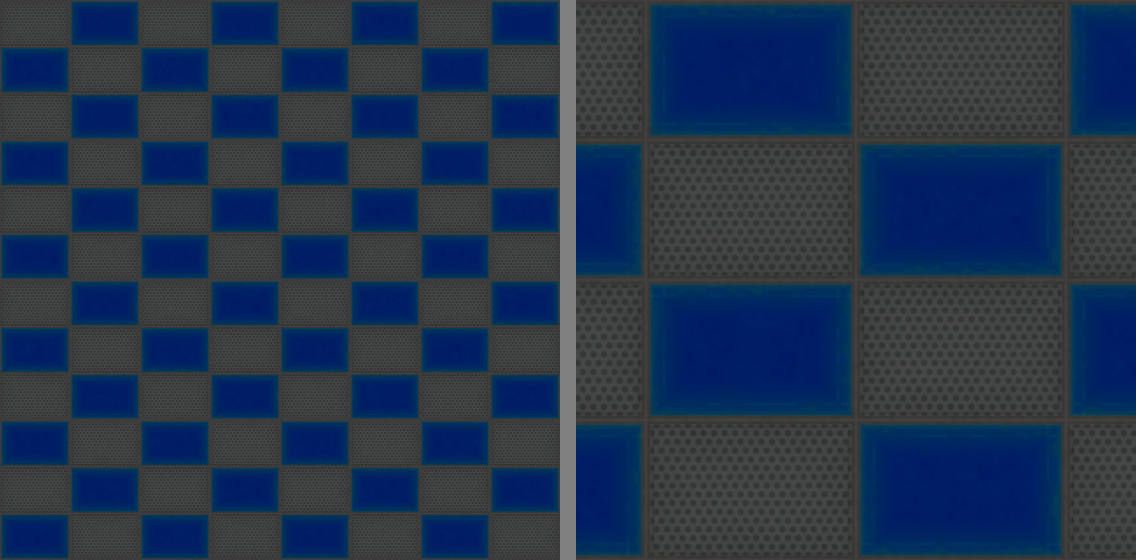
Left, the full canvas; right, a detail of the centre.
A three.js fragment shader for this pattern:

```glsl
// Checkerboard of 8 by 12 cells: blue cloth patches alternate with dotted grey mesh.
// Each patch fades from a teal rim to deep blue by its distance to the edge, roughened
// with wrapping noise; the mesh is a staggered grid of soft dark holes.
varying vec2 vUv;

float hash(vec2 p) {
  return fract(sin(dot(p, vec2(127.1, 311.7))) * 4375.85);
}

// Value noise on a square lattice that wraps after n cells across the canvas.
float wrapNoise(vec2 uv, float n) {
  vec2 p = uv * n;
  vec2 i = floor(p);
  vec2 f = fract(p);
  f = f * f * (3.0 - 2.0 * f);
  vec2 a = mod(i, n);
  vec2 b = mod(i + 1.0, n);
  return mix(mix(hash(a), hash(vec2(b.x, a.y)), f.x),
             mix(hash(vec2(a.x, b.y)), hash(b), f.x), f.y);
}

// Soft line of the given half width where d is zero.
float line(float d, float halfWidth) {
  return 1.0 - smoothstep(halfWidth * 0.4, halfWidth * 1.6, abs(d));
}

// Cloth colour at a given depth inside the patch edge.
vec3 clothColor(float depth) {
  vec3 c = mix(vec3(0.02, 0.23, 0.34), vec3(0.0, 0.18, 0.37), smoothstep(0.005, 0.036, depth));
  c = mix(c, vec3(0.0, 0.15, 0.38), smoothstep(0.036, 0.09, depth));
  return mix(c, vec3(0.0, 0.115, 0.40), smoothstep(0.08, 0.17, depth));
}

// Staggered holes, 20 columns by 16 rows in each cell.
float meshHoles(vec2 grid) {
  vec2 p = grid * vec2(20.0, 16.0);
  p.x += 0.5 * mod(floor(p.y), 2.0);
  vec2 offset = (fract(p) - 0.5) * vec2(0.05, 0.0417);
  return 1.0 - smoothstep(0.009, 0.021, length(offset));
}

void main() {
  vec2 grid = vUv * vec2(8.0, 12.0);
  vec2 cell = floor(grid);
  bool isCloth = mod(cell.x + cell.y, 2.0) < 0.5;

  // Inset from the panel sides, in cell widths.
  vec2 local = (fract(grid) - 0.5) * vec2(1.0, 0.6667);
  vec2 inset = vec2(0.479, 0.312) - abs(local);
  float depth = min(inset.x, inset.y);
  float panel = smoothstep(-0.008, 0.008, depth);

  float blotch = wrapNoise(vUv, 120.0) - 0.5;
  float grain = wrapNoise(vUv + 0.37, 320.0) - 0.5;

  // Grey frame between the panels, with a dark groove beside each one.
  vec3 color = vec3(0.255, 0.25, 0.245) + 0.02 * grain;
  color -= 0.035 * line(depth + 0.008, 0.006);

  if (isCloth) {
    float wear = (0.045 * blotch + 0.035 * grain) * smoothstep(0.0, 0.04, depth);
    vec3 cloth = clothColor(depth + wear);
    cloth += vec3(0.0, 0.016, 0.006) * (grain + blotch);

    // Broken seam stitched just inside the rim.
    float seam = max(line(inset.x - 0.065, 0.007), line(inset.y - 0.055, 0.007));
    float broken = smoothstep(0.3, 0.75, 0.5 + 0.6 * blotch + 0.5 * grain);
    cloth += vec3(0.0, 0.04, -0.012) * seam * broken * step(0.0, depth);
    color = mix(color, cloth, panel);
  } else {
    float centerGlow = smoothstep(0.0, 0.22, depth);
    vec3 mesh = vec3(0.258, 0.262, 0.26) + 0.014 * centerGlow + 0.012 * grain;
    mesh -= vec3(0.062, 0.062, 0.058) * meshHoles(grid);
    mesh -= 0.02 * line(depth - 0.012, 0.008);
    color = mix(color, mesh, panel);
  }

  gl_FragColor = vec4(color, 1.0);
}
```
